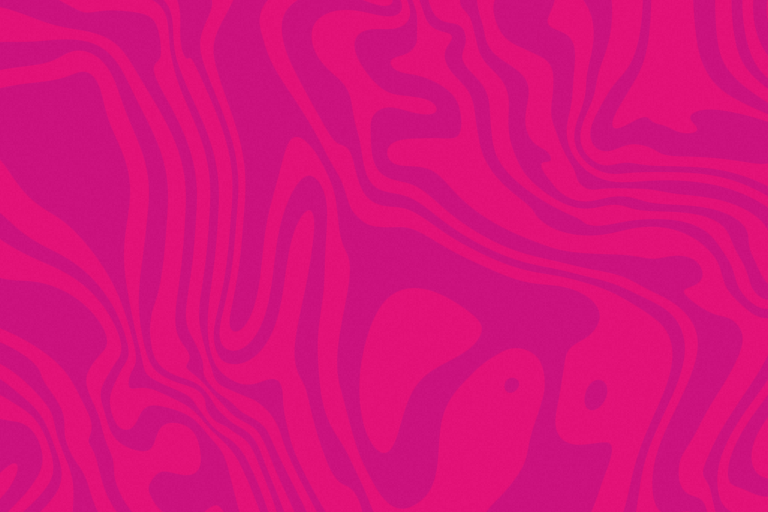
Write a Shadertoy shader that draws this background.

```glsl
float hash(vec2 p)
{
    vec3 q = fract(p.xyx * 0.1031);
    q += dot(q, q.yzx + 33.33);
    return fract((q.x + q.y) * q.z);
}

// Contribution of one lattice corner with a random unit gradient
float corner(vec2 cell, vec2 offset)
{
    float angle = 6.2832 * hash(cell + 71.0);
    return dot(vec2(cos(angle), sin(angle)), offset);
}

float gradientNoise(vec2 p)
{
    vec2 i = floor(p), f = fract(p);
    vec2 u = f * f * f * (f * (f * 6.0 - 15.0) + 10.0);
    vec2 x = vec2(1, 0), y = vec2(0, 1);
    return mix(mix(corner(i, f), corner(i + x, f - x), u.x),
               mix(corner(i + y, f - y), corner(i + 1.0, f - 1.0), u.x), u.y);
}

// Folds the plane with successively finer displacements
vec2 marble(vec2 p)
{
    float amount = 0.5, frequency = 1.75;
    for (int i = 0; i < 3; i++)
    {
        vec2 q = p * frequency + 13.7 * float(i);
        p += amount * vec2(gradientNoise(q), gradientNoise(q + vec2(31.4, 17.9)));
        amount *= 0.5;
        frequency *= 1.75;
    }
    return p;
}

void mainImage(out vec4 fragColor, in vec2 fragCoord)
{
    vec2 uv = fragCoord / iResolution.y;

    // Diagonal bands carried along by the folded plane
    vec2 flow = marble(uv + 4.0);
    float phase = dot(flow, vec2(0.77, 0.64)) * 9.0 + 0.9 * gradientNoise(flow * 2.6);
    float wave = sin(6.2832 * phase) + 0.1;

    // Soft band edges about one pixel wide
    float edge = 0.8 * fwidth(wave) + 0.001;
    vec3 purple = vec3(0.80, 0.07, 0.49);
    vec3 pink = vec3(0.89, 0.07, 0.467);
    vec3 color = mix(purple, pink, smoothstep(-edge, edge, wave));

    // Faint paper grain
    color += 0.014 * (hash(floor(uv * 342.0)) - 0.5);

    fragColor = vec4(color, 1.0);
}
```
